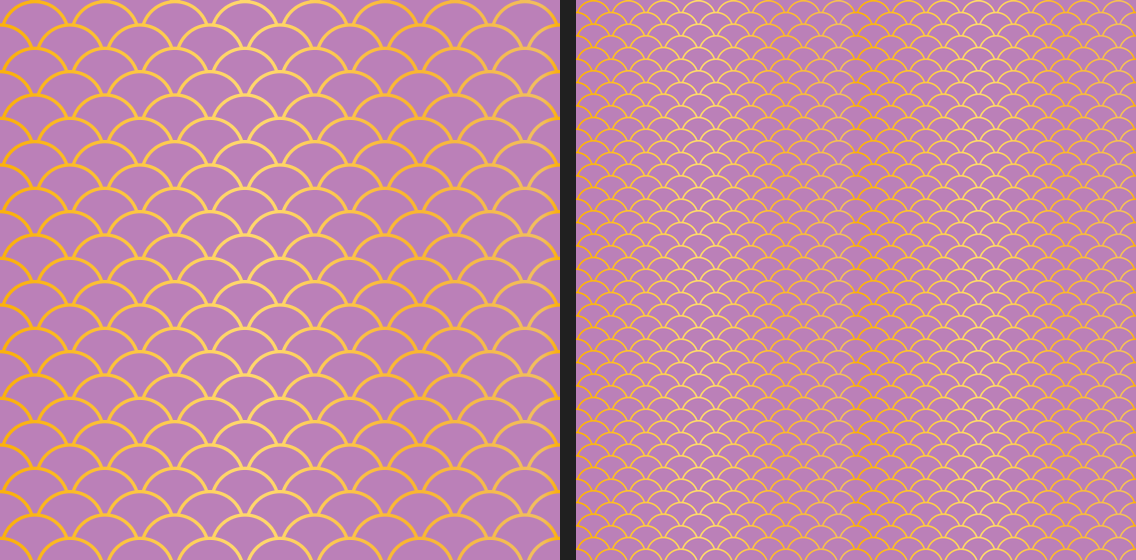
Left: one tile. Right: repeated 2 by 2.
Reproduce this pattern procedurally as a WebGL 1 fragment shader.

```glsl
precision highp float;
// Overlapping fish scales: rows of outlined discs, each row shifted by half a
// scale and stacked in front of the row above. The outlines carry a horizontal
// gold sheen that eases back to its first colour, so the tile wraps.

uniform vec2 u_resolution;

const float SCALES_ACROSS = 8.0;      // scales per row
const float ROWS_PER_SCALE = 3.0;     // rows in one scale width (24 rows in all)
const float RADIUS = 0.5;             // outer radius, in scale widths
const float LINE_WIDTH = 0.047;       // outline thickness, in scale widths
const float WRAP_START = 0.965;       // where the sheen begins to wrap

const vec3 LILAC       = vec3(0.733, 0.502, 0.722);
const vec3 DEEP_GOLD   = vec3(0.985, 0.695, 0.05);
const vec3 WARM_GOLD   = vec3(0.99, 0.765, 0.22);
const vec3 BRIGHT_GOLD = vec3(1.0, 0.845, 0.42);
const vec3 AMBER       = vec3(0.98, 0.715, 0.19);
const vec3 PALE_GOLD   = vec3(0.95, 0.745, 0.36);

float ramp(float from, float to, float x) {
  return clamp((x - from) / (to - from), 0.0, 1.0);
}

// Gold sheen across the tile, x in 0..1
vec3 goldSheen(float x) {
  vec3 gold = mix(DEEP_GOLD, WARM_GOLD, ramp(0.02, 0.2, x));
  gold = mix(gold, BRIGHT_GOLD, ramp(0.2, 0.42, x));
  gold = mix(gold, AMBER, ramp(0.48, 0.72, x));
  gold = mix(gold, PALE_GOLD, ramp(0.74, 0.95, x));
  return mix(gold, DEEP_GOLD, smoothstep(WRAP_START, 1.0, x));
}

// Signed distance to the nearest disc of a row, y measured downwards
float scaleDistance(vec2 p, float row) {
  float shift = 0.5 * mod(row, 2.0);
  vec2 offset = vec2(fract(p.x + shift) - 0.5,
                     p.y - row / ROWS_PER_SCALE - RADIUS);
  return length(offset) - RADIUS;
}

void main() {
  vec2 uv = gl_FragCoord.xy / u_resolution;
  vec2 p = vec2(uv.x, 1.0 - uv.y) * SCALES_ACROSS;
  float pixel = SCALES_ACROSS / min(u_resolution.x, u_resolution.y);
  float currentRow = floor(p.y * ROWS_PER_SCALE);

  // Stack the rows from back to front, keeping only line coverage
  float line = 0.0;
  for (int i = -2; i <= 1; i++) {
    float d = scaleDistance(p, currentRow + float(i));
    float disc = clamp(0.5 - d / pixel, 0.0, 1.0);
    float outline = clamp(0.5 + (d + LINE_WIDTH) / pixel, 0.0, 1.0);
    line = mix(line, outline, disc);
  }

  gl_FragColor = vec4(mix(LILAC, goldSheen(uv.x), line), 1.0);
}
```
